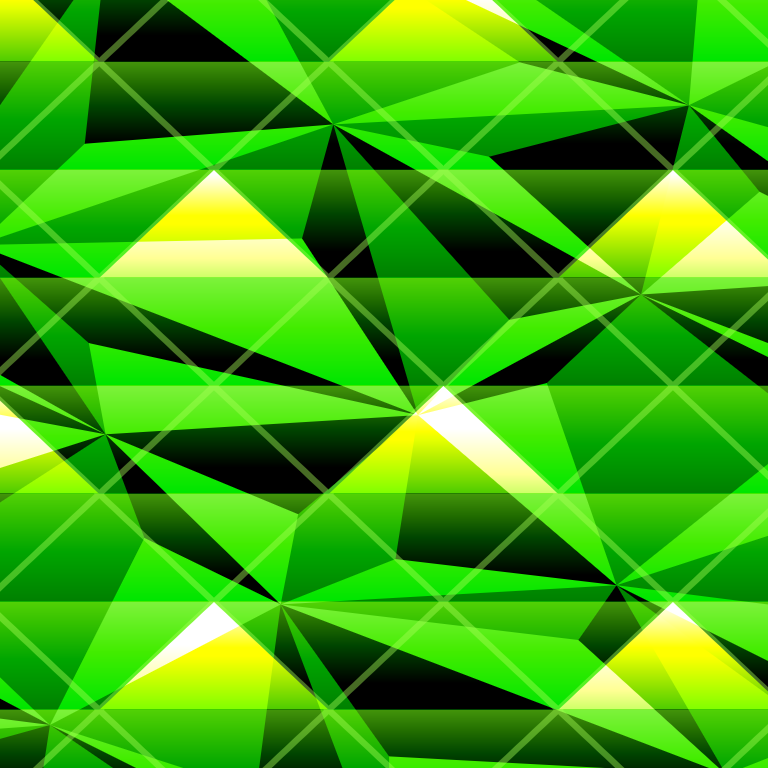
Write a WebGL 1 fragment shader that draws this pattern.

```glsl
precision highp float;
uniform vec2 u_resolution;

// Shard mesh
const vec2 MESH_ORIGIN = vec2(0.46, 0.195);
const vec2 MESH_STEP = vec2(0.391, 0.3125);
const float MESH_SHEAR = 0.091;
const float PEAK_JITTER = 0.2;

// Bands, diagonal lattice and lit triangles
const vec2 LATTICE_ORIGIN = vec2(0.2786, 0.2214);
const vec2 LATTICE_STEP = vec2(0.1494, 0.1406);
const float LINE_HALF_WIDTH = 0.0041;
const float LINE_OPACITY = 0.42;
const vec3 LINE_COLOR = vec3(0.66, 1.0, 0.34);

// Colour at the top of a band and its fall to the bottom; columns: bright, mid, dark
const mat3 SHARD_TOP = mat3(0.49, 0.95, 0.23, 0.32, 0.82, 0.02, 0.26, 0.58, 0.04);
const mat3 SHARD_FALL = mat3(0.50, 0.05, 0.50, 0.60, 0.32, 0.10, 0.65, 0.77, 0.20);
const mat3 LIT_TOP = mat3(1.90, 1.20, 1.40, 1.50, 1.20, 1.10, 1.50, 1.20, 1.05);
const mat3 LIT_FALL = mat3(1.10, 0.20, 1.00, 1.00, 0.20, 2.60, 1.20, 0.40, 2.50);

const vec3 BRIGHT = vec3(1.0, 0.0, 0.0);
const vec3 MID = vec3(0.0, 1.0, 0.0);
const vec3 DARK = vec3(0.0, 0.0, 1.0);
const float PI = 3.14159;

float pixel() {
  return 1.0 / u_resolution.y;
}

vec2 starPoint(vec2 id) {
  vec2 base = MESH_ORIGIN + id * MESH_STEP - vec2(0.0, MESH_SHEAR * id.x);
  float sway = 0.072 * sin(1.57 * id.x + 2.2 * id.y) - 0.026 * cos(PI * id.y);
  return base + vec2(sway, -0.033 * cos(PI * (id.x + id.y)));
}

// Smooth coverage of the side of a-b that faces the shard
float edgeCover(vec2 p, vec2 a, vec2 b) {
  vec2 e = b - a;
  vec2 q = p - a;
  float d = (e.x * q.y - e.y * q.x) / length(e);
  return clamp(0.5 + d / pixel(), 0.0, 1.0);
}

float shardCover(vec2 p, vec2 a, vec2 b, vec2 c) {
  return edgeCover(p, a, b) * edgeCover(p, b, c) * edgeCover(p, c, a);
}

// Splits a triangle at an inner peak; each column of tones belongs to one side
vec3 pyramid(vec2 p, vec2 a, vec2 b, vec2 c, float phase, mat3 tones) {
  vec3 w = 1.0 / 3.0 + PEAK_JITTER * sin(phase + vec3(0.0, 2.0, 4.0) * PI / 3.0);
  vec2 peak = a * w.x + b * w.y + c * w.z;
  return tones * vec3(shardCover(p, a, b, peak),
                      shardCover(p, b, c, peak),
                      shardCover(p, c, a, peak));
}

// Share of each tone at p
vec3 shardTones(vec2 p) {
  vec2 home = (p - MESH_ORIGIN) / MESH_STEP;
  home.y += MESH_SHEAR * home.x * MESH_STEP.x / (MESH_STEP.x * MESH_STEP.y);
  home = floor(home);
  vec3 sum = vec3(0.0);
  for (int y = -1; y <= 1; y++) {
    for (int x = -1; x <= 1; x++) {
      vec2 id = home + vec2(float(x), float(y));
      vec2 a = starPoint(id);
      vec2 b = starPoint(id + vec2(1.0, 0.0));
      vec2 c = starPoint(id + vec2(1.0, 1.0));
      vec2 d = starPoint(id + vec2(0.0, 1.0));
      float phase = 2.48 * id.x - 1.1 * id.y;
      float odd = mod(id.y, 2.0);
      sum += pyramid(p, a, b, c, phase + 1.48,
                     mat3(mix(MID, DARK, odd), mix(DARK, MID, odd), BRIGHT));
      sum += pyramid(p, a, c, d, phase - 1.4, mat3(DARK, BRIGHT, MID));
    }
  }
  return sum / max(dot(sum, vec3(1.0)), 0.0001);
}

vec3 ramp(mat3 top, mat3 fall, float t, vec3 tone) {
  return tone.x * clamp(top[0] - fall[0] * t, 0.0, 1.0)
       + tone.y * clamp(top[1] - fall[1] * t, 0.0, 1.0)
       + tone.z * clamp(top[2] - fall[2] * t, 0.0, 1.0);
}

void main() {
  vec2 p = gl_FragCoord.xy / u_resolution;
  p.y = 1.0 - p.y;
  vec2 cell = (p - LATTICE_ORIGIN) / LATTICE_STEP;
  float band = floor(cell.y);
  float t = cell.y - band;
  float bandEnd = smoothstep(1.0 - pixel() / LATTICE_STEP.y, 1.0, t);
  float slope = length(1.0 / LATTICE_STEP);

  // Banded shards
  vec3 tone = shardTones(p);
  vec3 color = ramp(SHARD_TOP, SHARD_FALL, t * (1.0 - bandEnd), tone);

  // Crossing diagonals
  vec2 diagonal = abs(mod(vec2(cell.x + cell.y, cell.x - cell.y) + 1.0, 2.0) - 1.0);
  float lineDist = min(diagonal.x, diagonal.y) / slope - LINE_HALF_WIDTH;
  color = mix(color, LINE_COLOR, LINE_OPACITY * clamp(0.5 - lineDist / pixel(), 0.0, 1.0));

  // Lit triangles, staggered on every second band
  float across = abs(mod(cell.x - band + 2.0, 4.0) - 2.0);
  float lit = clamp(0.5 + (t - across) / slope / pixel(), 0.0, 1.0);
  lit *= (1.0 - mod(band, 2.0)) * (1.0 - bandEnd);
  color = mix(color, ramp(LIT_TOP, LIT_FALL, t, tone), lit);

  gl_FragColor = vec4(color, 1.0);
}
```
